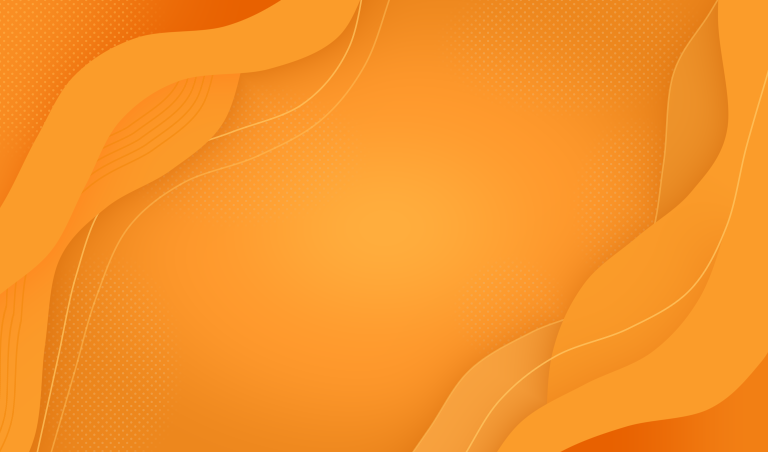
Give the GLSL for this background, as a Shadertoy shader.

```glsl
// Layered orange waves in two corners over a warm radial glow with halftone dots.
#define SIZE vec2(7.68, 4.52)
#define GLOW_CENTER vec2(3.85, 2.28)
#define GLOW_RADIUS vec2(3.5, 2.45)
#define RIBBON vec3(0.984, 0.612, 0.165)
#define SHADE vec3(0.84, 0.42, 0.04)
#define DEEP vec3(0.91, 0.38, 0.0)
#define LIGHT vec3(1.0, 0.76, 0.36)
#define DOT_STEP 0.058
#define DOT_SIZE 0.011
#define LINE_WIDTH 0.008
#define STRIPES 5

float pixel; // size of one pixel in canvas units

// Knot height, continued in a straight line past both ends
float knot(float k[8], int i) {
    int c = clamp(i, 0, 7);
    float slope = c == 0 ? k[0] - k[1] : k[7] - k[6];
    return k[c] + abs(float(i - c)) * slope;
}

// Signed distance to a spline along the rising diagonal, positive to the lower right
float wave(vec2 p, float first, float k[8]) {
    float x = p.x - p.y - first;
    int i = int(floor(x));
    float w = fract(x);
    float a = knot(k, i - 1), b = knot(k, i), c = knot(k, i + 1), d = knot(k, i + 2);
    float y = b + 0.5 * w * (c - a + w * (2.0*a - 5.0*b + 4.0*c - d + w * (3.0*(b - c) + d - a)));
    float f = p.x + p.y - y;
    return f * pixel / max(length(vec2(dFdx(f), dFdy(f))), 0.2 * pixel);
}

float cover(float d) { return smoothstep(-0.7, 0.7, d / pixel); }
float stroke(float d) { return clamp(0.5 + (LINE_WIDTH - abs(d)) / pixel, 0.0, 1.0); }
float falloff(float d, float width) { return exp(-max(d, 0.0) / width); }

// Soft elliptical patches filled with a diagonal grid of dots
float halftone(vec2 p) {
    vec4 patches[6] = vec4[6](
        vec4(5.75, 0.45, 1.4, 0.75), vec4(6.35, 2.1, 0.65, 0.95),
        vec4(5.1, 3.1, 0.6, 0.55), vec4(1.05, 3.65, 0.8, 1.15),
        vec4(2.4, 1.55, 1.3, 0.75), vec4(0.35, 0.3, 1.3, 1.3));
    float area = 0.0;
    for (int i = 0; i < 6; i++) {
        float r = length((p - patches[i].xy) / patches[i].zw);
        area = max(area, 1.0 - smoothstep(0.65, 1.05, r));
    }
    vec2 grid = vec2(p.x + p.y, p.x - p.y) * 0.7071 / DOT_STEP;
    float d = length(fract(grid) - 0.5) * DOT_STEP - DOT_SIZE;
    return area * clamp(0.5 - d / pixel, 0.0, 1.0);
}

void mainImage(out vec4 fragColor, in vec2 fragCoord) {
    vec2 uv = fragCoord / iResolution.xy;
    vec2 p = vec2(uv.x, 1.0 - uv.y) * SIZE;
    float along = p.x - p.y;
    pixel = SIZE.y / iResolution.y;

    // Left edges and lines
    float leftTop = wave(p, -3.0, float[8](2.25, 2.06, 1.74, 1.50, 1.75, 2.52, 2.85, 2.90));
    float leftMain = wave(p, -3.0, float[8](2.94, 3.02, 2.71, 2.41, 2.61, 3.38, 3.75, 3.45));
    float leftBack = wave(p, -5.0, float[8](5.05, 4.70, 3.90, 3.19, 3.14, 3.41, 3.46, 2.95));
    float leftLine = wave(p, -3.0, float[8](4.16, 3.52, 3.08, 3.18, 3.64, 4.07, 3.97, 3.35));
    float outerLine = wave(p, -3.0, float[8](4.48, 3.93, 3.56, 3.66, 4.13, 4.41, 4.30, 3.84));

    // Right edges and lines
    float panel = wave(p, 0.0, float[8](8.58, 8.40, 8.64, 9.05, 8.95, 8.27, 7.47, 7.22));
    float rightBack = wave(p, 1.0, float[8](9.90, 9.05, 8.68, 8.74, 8.83, 8.55, 7.36, 6.50));
    float rightMain = wave(p, 0.0, float[8](9.58, 9.43, 9.69, 10.04, 9.98, 9.53, 8.95, 8.40));
    float rightEnd = wave(p, 0.0, float[8](10.0, 10.1, 10.53, 11.18, 11.23, 11.0, 11.5, 12.0));
    float rightLine = wave(p, 0.0, float[8](9.22, 9.00, 9.12, 9.57, 9.80, 9.53, 8.93, 8.38));

    // Radial glow
    float r = length((p - GLOW_CENTER) / GLOW_RADIUS);
    vec3 color = mix(vec3(1.0, 0.68, 0.24), vec3(1.0, 0.60, 0.175), smoothstep(0.0, 0.6, r));
    color = mix(color, vec3(0.93, 0.53, 0.115), smoothstep(0.5, 1.05, r));

    // Dots, cast shadows and loose lines
    float dots = halftone(p);
    color = mix(color, vec3(0.93, 0.70, 0.42), 0.5 * dots);
    color = mix(color, SHADE, 0.5 * falloff(min(leftMain, leftBack), 0.22));
    color = mix(color, SHADE, 0.4 * falloff(-max(panel, rightBack), 0.22));
    color = mix(color, LIGHT, 0.8 * stroke(leftLine));
    color = mix(color, LIGHT, 0.5 * stroke(outerLine));

    // Left back ribbon with thin stripes
    vec3 back = mix(RIBBON, vec3(1.0, 0.53, 0.12), 0.75 * falloff(leftMain, 0.3));
    for (int i = 0; i < STRIPES; i++) {
        float stripe = stroke(leftBack + 0.27 + 0.083 * float(i));
        back = mix(back, vec3(0.95, 0.53, 0.04), 0.6 * stripe);
    }
    color = mix(color, back, cover(-leftBack));

    // Left front ribbon and the corner above it
    color = mix(color, RIBBON, cover(-leftMain));
    vec3 corner = mix(vec3(0.98, 0.56, 0.14), DEEP, smoothstep(0.0, 2.6, p.x + 0.15 * p.y));
    corner = mix(corner, DEEP, 0.35 * falloff(-leftTop, 0.25));
    corner = mix(corner, LIGHT, 0.4 * dots);
    color = mix(color, corner, cover(-leftTop));

    // Translucent right panels with a pale rim
    vec3 glass = mix(vec3(0.975, 0.64, 0.25), vec3(0.935, 0.58, 0.17), smoothstep(1.5, 4.5, along));
    glass = mix(glass, SHADE, 0.5 * falloff(-max(rightBack, rightMain), 0.24));
    color = mix(color, glass, cover(panel));
    color = mix(color, LIGHT, 0.5 * stroke(panel));

    // Right ribbons, the line across them and the far corner
    float fold = 0.5 * falloff(-rightMain, 0.35) * (1.0 - smoothstep(4.2, 5.6, along));
    color = mix(color, mix(RIBBON, vec3(0.92, 0.49, 0.09), fold), cover(rightBack));
    color = mix(color, RIBBON, cover(rightMain));
    color = mix(color, LIGHT, 0.85 * stroke(rightLine));
    vec3 foot = mix(DEEP, vec3(0.95, 0.50, 0.08), smoothstep(6.0, 7.6, p.x));
    color = mix(color, foot, cover(rightEnd));

    fragColor = vec4(color, 1.0);
}
```
